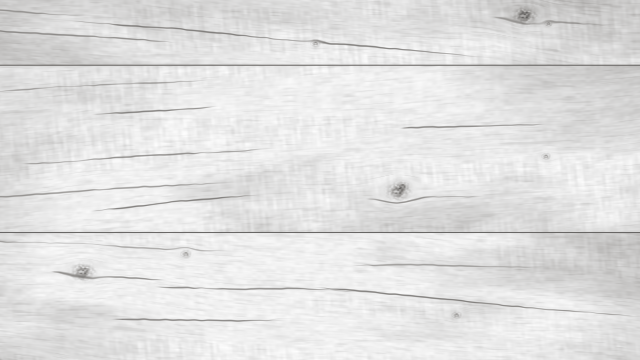
A Shadertoy shader for this texture:

```glsl
// Whitewashed wooden planks: three wide horizontal boards split by thin dark seams.
// Stretched value noise makes the grain, which bends around knots; long fine cracks
// follow the same fibre coordinate, and faint cross ripples suggest saw marks.

const float SEAM_Y = 0.354;          // height of the lower seam
const float PLANK_H = 0.465;         // height of a full board
const float SEAM_WIDTH = 0.0014;     // half width
const float CRACK_WIDTH = 0.0018;    // half width at the thickest point
const float CRACKS_PER_HEIGHT = 12.0;
const int KNOTS_PER_PLANK = 3;
const float KNOT_RADIUS = 0.021;
const float BASE_TONE = 0.98;
const float TOP_TONE = 0.943;        // brightest paint
const float SEAM_TONE = 0.38;
const float CRACK_TONE = 0.45;
const vec3 SHADE_TINT = vec3(1.0, 0.985, 0.97);
const vec2 EDGE_SHADE = vec2(0.36, 0.27);
// Main knot, fibre slope and longest crack (start, end) of each board, bottom to top
const vec2 MAIN_KNOT[3] = vec2[3](vec2(0.231, 0.245), vec2(1.106, 0.468), vec2(1.458, 0.956));
const float SLOPE[3] = float[3](-0.075, 0.07, -0.085);
const vec4 MAIN_CRACK[3] = vec4[3](vec4(0.85, 0.205, 1.85, 0.112),
                                   vec4(0.24, 0.413, 0.76, 0.463),
                                   vec4(0.15, 0.947, 1.45, 0.833));

float hash(vec2 p) {
    vec3 q = fract(p.xyx * 0.1031);
    q += dot(q, q.yzx + 33.33);
    return fract((q.x + q.y) * q.z);
}

float noise(vec2 p) {
    vec2 i = floor(p), f = fract(p);
    f = f * f * (3.0 - 2.0 * f);
    return mix(mix(hash(i), hash(i + vec2(1, 0)), f.x),
               mix(hash(i + vec2(0, 1)), hash(i + vec2(1, 1)), f.x), f.y);
}

float fbm(vec2 p) {
    float sum = 0.0, amp = 0.5;
    for (int i = 0; i < 4; i++) {
        sum += amp * noise(p);
        p = p * 2.03 + 17.3;
        amp *= 0.5;
    }
    return sum / 0.9375;
}

// Knot centre in xy and relative size in z; the first of each board is the main one
vec3 knotAt(int plank, int k, vec2 span, float aspect) {
    if (k == 0) return vec3(MAIN_KNOT[plank], 1.0);
    vec2 seed = vec2(float(plank) * 7.0 + 3.0, float(k) * 5.0 + 11.0);
    float x = aspect * mix(0.08, 0.95, hash(seed));
    float y = mix(span.x, span.y, mix(0.15, 0.85, hash(seed + 31.0)));
    return vec3(x, y, mix(0.35, 0.6, hash(seed + 57.0)));
}

// Darkness of the cracks, measured along the bent fibre height
float cracks(vec2 p, float fibre, int plank, vec2 span, float aspect, float px) {
    float dark = 0.0;
    float count = ceil((span.y - span.x) * CRACKS_PER_HEIGHT);
    for (float k = -1.0; k < count; k++) {
        vec2 seed = vec2(float(plank) * 13.0 + 5.0, k * 3.0 + 8.0);
        float len = mix(0.35, 0.9, hash(seed));
        float start = max(mix(-0.8, aspect - 0.4, hash(seed + 19.0)), -0.15);
        float y = mix(span.x, span.y, (k + mix(0.2, 0.8, hash(seed + 41.0))) / count);
        float rise = SLOPE[plank] * mix(0.0, 1.0, hash(seed + 73.0)) * len;
        float strength = mix(0.45, 0.9, hash(seed + 87.0));
        if (k < 0.0) {                        // longest crack of the board
            vec4 m = MAIN_CRACK[plank];
            len = m.z - m.x;
            start = m.x;
            rise = m.w - m.y;
            y = 0.5 * (m.y + m.w);
            strength = 0.85;
        } else if (k == 0.0) {                // one crack hugs the main knot
            len = 0.36;
            start = MAIN_KNOT[plank].x - 0.1;
            y = MAIN_KNOT[plank].y - 0.014;
        }
        float t = (p.x - start) / len;
        float taper = smoothstep(0.0, 0.15, t) * (1.0 - smoothstep(0.6, 1.0, t));
        y += rise * (t - 0.5);
        y += 0.006 * (noise(vec2(p.x * 6.0, k * 9.0 + 18.0)) - 0.5);
        y += 0.002 * (noise(vec2(p.x * 50.0, k * 9.0 + 22.0)) - 0.5);
        float width = CRACK_WIDTH * taper * mix(0.1, 1.0, noise(vec2(p.x * 14.0, k * 5.0 + 10.0)));
        float line = 1.0 - smoothstep(max(width - px, 0.0), width + px, abs(fibre - y));
        line *= min(1.0, 0.3 + 2.0 * width / px);
        dark = max(dark, strength * line * smoothstep(0.0, 0.35, taper));
    }
    return dark;
}

void mainImage(out vec4 fragColor, in vec2 fragCoord) {
    float px = 1.0 / iResolution.y;
    float aspect = iResolution.x * px;
    vec2 p = fragCoord * px;

    // Board under this point and its visible vertical span
    float row = (p.y - SEAM_Y) / PLANK_H;
    int plank = clamp(int(floor(row)) + 1, 0, 2);
    float bottom = SEAM_Y + float(plank - 1) * PLANK_H;
    vec2 span = vec2(max(bottom, 0.0), min(bottom + PLANK_H, 1.0));

    // Knots: darken the wood and push the fibres apart
    float fibre = p.y, knotDark = 0.0;
    for (int k = 0; k < KNOTS_PER_PLANK; k++) {
        vec3 knot = knotAt(plank, k, span, aspect);
        vec2 q = (p - knot.xy) * vec2(0.75, 1.0);
        float r = length(q) / (KNOT_RADIUS * knot.z);
        fibre -= 0.7 * q.y * exp(-r * r / 5.0);
        float rings = 0.5 + 0.5 * sin(r * 11.0 + 5.0 * noise(q * 130.0 + 40.0));
        float blotch = noise(q * 240.0 + 90.0);
        knotDark += exp(-r * r * 1.3) * (0.08 + 0.2 * rings + 0.3 * blotch) * mix(0.4, 1.0, knot.z);
    }

    // Grain from broad stains down to fine pores
    vec2 g = vec2(p.x, fibre - 0.8 * SLOPE[plank] * p.x + 0.03 * noise(p * vec2(3, 6)));
    g += vec2(3.7, 5.3) * float(plank);
    float tone = BASE_TONE;
    tone += 0.18 * (fbm(g * vec2(2.5, 8.0)) - 0.5);
    tone -= 0.11 * smoothstep(0.5, 0.8, fbm(g * vec2(1.8, 6.0) + 30.0));
    tone += 0.03 * (noise(g * vec2(7.0, 70.0)) - 0.5);
    float fine = 0.045 * (noise(g * vec2(36.0, 230.0)) - 0.5);
    fine += 0.035 * (noise(g * vec2(75.0, 120.0)) - 0.5);
    fine -= 0.04 * smoothstep(0.66, 0.95, noise(g * vec2(18.0, 200.0) + 60.0));

    // Saw marks in patchy bands
    float sawn = smoothstep(0.45, 0.8, noise(g * vec2(2.0, 13.0) + 7.0));
    fine += 0.06 * sawn * (noise(vec2(p.x * 115.0 + p.y * 12.0, p.y * 30.0)) - 0.6);

    // Shading towards the rim and the upper right of each board
    vec2 uv = vec2(p.x / aspect, p.y), c = uv - vec2(0.5, 0.41);
    tone -= dot(c * c, EDGE_SHADE);
    tone -= 0.06 * smoothstep(0.5, 1.0, uv.x) * smoothstep(0.45, 1.0, fract(row));
    tone = min(tone, TOP_TONE) + fine - knotDark;

    // Cracks and seams
    tone = mix(tone, CRACK_TONE, cracks(p, fibre, plank, span, aspect, px));
    float seamDist = abs(fract(row + 0.5) - 0.5) * PLANK_H;
    tone -= 0.05 * exp(-seamDist / 0.006);
    float seam = 1.0 - smoothstep(SEAM_WIDTH - 0.5 * px, SEAM_WIDTH + 0.5 * px, seamDist);
    tone = mix(tone, SEAM_TONE, 0.95 * seam);

    fragColor = vec4(tone * mix(SHADE_TINT, vec3(1.0), smoothstep(0.5, 0.93, tone)), 1.0);
}
```
